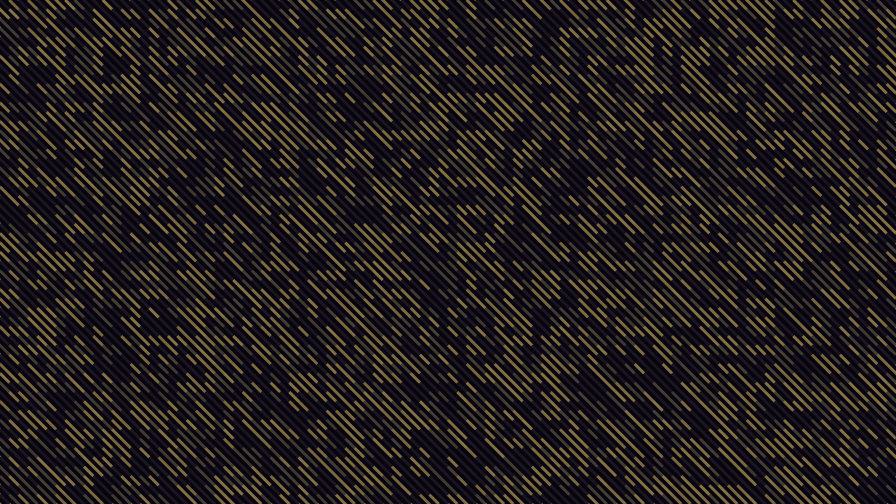
This pattern is drawn by a WebGL 2 fragment shader. Its source:

```glsl
#version 300 es
precision highp float;
// Draws a dark weave of falling diagonal dashes in gold, olive and faint violet.

#define COLUMNS 96.0       // cells across the canvas width
#define HALF_WIDTH 0.155   // half the stroke thickness, in cells
#define GOLD_SHARE 0.36    // part of the cells that are gold
#define OLIVE_SHARE 0.27   // part of the cells that are olive
#define DRIFT 0.07         // slow change of the gold share
#define GROUND vec3(0.035, 0.012, 0.060)
#define FAINT vec3(0.100, 0.090, 0.125)
#define OLIVE vec3(0.250, 0.240, 0.195)
#define GOLD vec3(0.490, 0.435, 0.255)

uniform vec2 u_resolution;
out vec4 fragColor;

float hash(vec2 cell) {
    vec3 q = fract(vec3(cell.xyx) * 0.1031);
    q += dot(q, q.yzx + 33.33);
    return fract((q.x + q.y) * q.z);
}

// Layered sines that make some regions richer in gold
float drift(vec2 cell) {
    float wave = sin(cell.x * 0.31 + 2.0 * sin(cell.y * 0.13));
    return 0.5 * (wave + sin(cell.y * 0.23 - cell.x * 0.17 + 1.7));
}

// Colour of one dash cell; equal neighbours join into longer dashes
vec3 inkColor(float column, float diagonal) {
    vec2 cell = vec2(column, diagonal - column);
    float pick = hash(cell + 17.0);
    float goldLimit = GOLD_SHARE + DRIFT * drift(cell);
    vec3 ink = pick < goldLimit ? GOLD
             : pick < goldLimit + OLIVE_SHARE ? OLIVE : FAINT;
    float shade = hash(cell.yx + 61.0);
    return ink * mix(0.92, 1.06, shade);
}

void main() {
    float pixel = COLUMNS / u_resolution.x;
    vec2 p = gl_FragCoord.xy * pixel;

    // Nearest diagonal and the distance across it
    float diagonal = floor(p.x + p.y + 0.5);
    float across = abs(p.x + p.y - diagonal) * inversesqrt(2.0);
    float stroke = clamp((HALF_WIDTH - across) / pixel + 0.5, 0.0, 1.0);

    // Position along the diagonal, with square ends between cells
    float along = 0.5 * (p.x - p.y + diagonal) - 0.5;
    float column = floor(along);
    float blur = min(0.4 * pixel, 0.5);
    float step01 = smoothstep(0.5 - blur, 0.5 + blur, along - column);
    vec3 ink = mix(inkColor(column, diagonal), inkColor(column + 1.0, diagonal), step01);

    fragColor = vec4(mix(GROUND, ink, stroke), 1.0);
}
```
